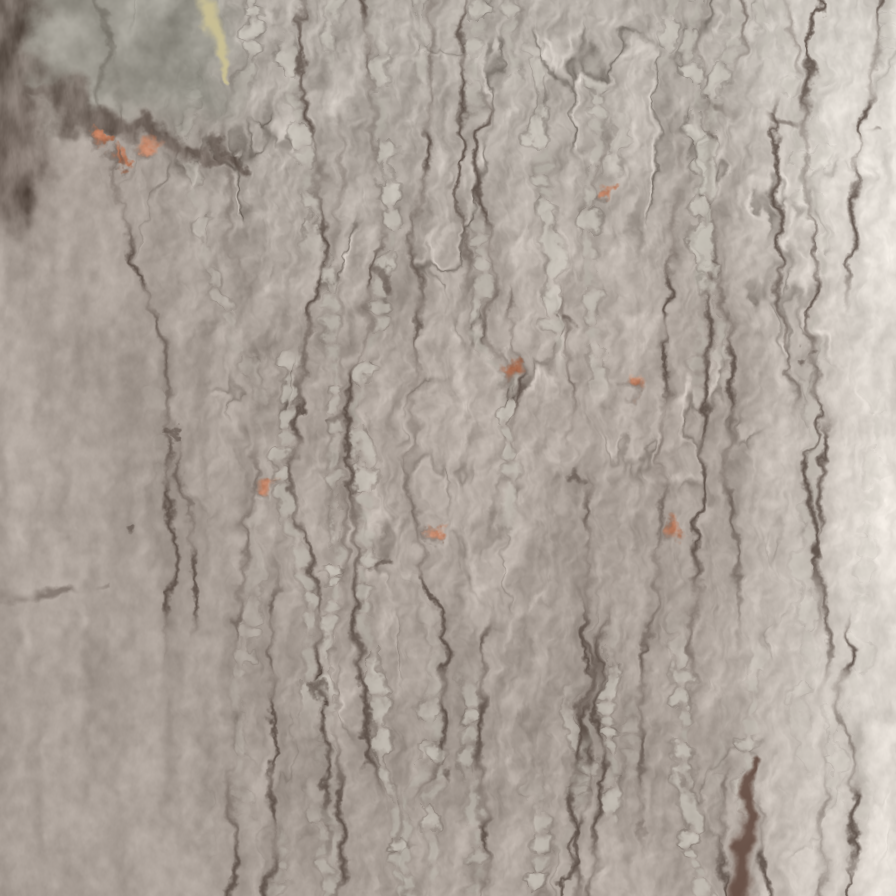
Give the GLSL for this texture, as a Shadertoy shader.

```glsl
// Weathered grey tree bark: soft grain and embossed plates, split by ragged
// vertical cracks with flaky pale ridges. A pale right flank, a dark torn
// corner at upper left and a few rust spots are layered over it.
#define CRACKS 21
#define SPOTS 11
#define BARK vec3(0.68, 0.64, 0.608)
#define PALE vec3(0.87, 0.845, 0.815)
#define LICHEN vec3(0.755, 0.74, 0.70)
#define SHADOW vec3(0.35, 0.30, 0.27)
#define RUST vec3(0.74, 0.46, 0.33)
#define RELIEF 0.50
#define GRAIN 0.10
#define CRACK_WIDTH 0.0036

float hash(vec2 p) {
    return fract(sin(dot(p, vec2(127.1, 311.7))) * 43758.5453);
}

float noise(vec2 p) {
    vec2 i = floor(p), f = fract(p);
    f = f * f * (3.0 - 2.0 * f);
    return mix(mix(hash(i), hash(i + vec2(1, 0)), f.x),
               mix(hash(i + vec2(0, 1)), hash(i + vec2(1, 1)), f.x), f.y);
}

float fbm(vec2 p) {
    float sum = 0.0, amp = 0.53;
    for (int i = 0; i < 4; i++) {
        sum += amp * noise(p);
        p = mat2(1.6, 1.2, -1.2, 1.6) * p + 7.3;
        amp *= 0.5;
    }
    return sum;
}

// Height of the bark plates, taller than wide
float plates(vec2 p) {
    return fbm(p * vec2(36, 23));
}

// Soft stroke from a to b, tapering towards b
float stroke(vec2 p, vec2 a, vec2 b, float width) {
    vec2 ab = b - a;
    float t = clamp(dot(p - a, ab) / dot(ab, ab), 0.0, 1.0);
    float w = width * (1.0 - 0.8 * t);
    return 1.0 - smoothstep(0.2 * w, w + 0.003, length(p - a - ab * t));
}

float blob(vec2 p, vec2 center, float radius) {
    return 1.0 - smoothstep(0.2 * radius, 1.2 * radius, length(p - center));
}

void mainImage(out vec4 fragColor, in vec2 fragCoord) {
    vec2 uv = fragCoord / iResolution.xy;
    vec2 warp = vec2(fbm(uv * 24.0), fbm(uv * 24.0 + 31.0)) - 0.5;
    vec2 ragged = vec2(fbm(uv * 55.0 + 11.0), fbm(uv * 55.0 + 57.0)) - 0.5;
    vec2 p = uv + 0.02 * warp + 0.016 * ragged;

    // Broad tone, turning pale towards the right
    float flank = smoothstep(0.76, 1.0, uv.x + 0.12 * (fbm(uv * vec2(9, 3)) - 0.5));
    float rough = smoothstep(0.12, 0.34, uv.x + 0.15 * (uv.y - 0.5)) * (1.0 - 0.55 * flank);
    vec3 color = mix(BARK, PALE, flank);
    color += 0.13 * (fbm(uv * 5.0 + 3.0) - 0.5);
    color += vec3(0.012, 0.024, 0.026) * smoothstep(0.5, 1.0, uv.y) * rough;

    // Fibres, fine grain and plates lit from the upper left
    color += 0.07 * (noise(p * vec2(70, 7)) - 0.5);
    color += GRAIN * (fbm(uv * vec2(95, 75)) - 0.5);
    float lit = plates(p) - plates(p + vec2(-0.004, 0.004));
    color += RELIEF * lit * (0.25 + 0.75 * rough) * mix(0.7, 1.1, uv.y);

    // Lifted plate edges: broken contours with a pale rim
    float edge = fbm(p * vec2(17, 8) + 40.0) - 0.5;
    float lifted = rough * smoothstep(0.45, 0.7, noise(uv * vec2(19, 14) + 5.0));
    lifted *= mix(0.35, 1.0, smoothstep(0.3, 0.75, uv.y));
    color -= 0.17 * lifted * exp(-pow(abs(edge) / 0.02, 2.0));
    color += 0.09 * lifted * exp(-pow(abs(edge - 0.045) / 0.025, 2.0));

    // Cracks, each with a ridge of broken flakes at its side
    for (int i = 0; i < CRACKS; i++) {
        float k = float(i);
        float seed = hash(vec2(k, 4.7));
        float t = (k + 0.1 + 0.8 * seed) / float(CRACKS);
        float x = mix(0.17, 0.99, t) + 0.07 * (hash(vec2(k, 9.1)) - 0.5) * (uv.y - 0.5);
        x += 0.05 * (noise(vec2(uv.y * 4.0, k * 5.3)) - 0.5);
        x += 0.02 * (noise(vec2(uv.y * 19.0, k * 3.1)) - 0.5);
        x -= 0.09 * smoothstep(0.5, 0.95, uv.y) * (1.0 - smoothstep(0.0, 0.3, t));
        float d = uv.x + 0.014 * warp.x + 0.022 * ragged.x - x;

        // Flakes of uneven length and width
        float side = seed < 0.3 ? -1.0 : 1.0;
        float row = (uv.y + 0.035 * ragged.y) * 34.0 + k * 7.0;
        row += 3.0 * noise(vec2(uv.y * 13.0, k));
        float flake = hash(vec2(floor(row), k));
        float gap = smoothstep(0.0, 0.35, min(fract(row), 1.0 - fract(row)));
        float halfWidth = 0.003 + 0.008 * flake * gap;
        float offset = abs(d + side * (0.009 + 0.005 * flake));
        float ridge = 1.0 - smoothstep(halfWidth - 0.003, halfWidth + 0.003, offset);
        float grown = rough * smoothstep(0.38, 0.65, noise(vec2(uv.y * 6.0 + 20.0, k * 2.7)));
        color = mix(color, LICHEN + 0.13 * (flake - 0.4), 0.62 * ridge * gap * grown);
        float rim = 1.0 - smoothstep(0.0, 0.004, abs(offset - halfWidth - 0.002));
        color -= 0.08 * rim * grown * flake;

        // The dark line fades and swells along its length
        float present = smoothstep(0.36, 0.66, noise(vec2(uv.y * 5.0, k * 8.9 + 2.0)));
        float broken = smoothstep(0.22, 0.7, noise(vec2(uv.y * 30.0, k * 4.3 + 9.0)));
        float w = CRACK_WIDTH * (0.4 + 1.1 * noise(vec2(uv.y * 37.0, k * 6.1)));
        float core = 1.0 - smoothstep(0.0, w + 0.002, abs(d));
        float depth = (0.15 + 0.55 * broken) * core + 0.18 * exp(-abs(d) / 0.007);
        color = mix(color, SHADOW, present * depth);
    }

    // Cross scars and the deep split at the lower right
    float scar = stroke(p, vec2(0.8, 0.875), vec2(0.98, 0.855), 0.004);
    scar = max(scar, stroke(p, vec2(0, 0.33), vec2(0.12, 0.345), 0.007));
    scar = max(scar, stroke(p, vec2(0.41, 0.545), vec2(0.36, 0.53), 0.006));
    color = mix(color, SHADOW, 0.5 * scar * smoothstep(0.15, 0.6, noise(uv * 32.0)));
    float split = stroke(p, vec2(0.825, -0.01), vec2(0.84, 0.15), 0.017);
    color = mix(color, SHADOW * vec3(1.05, 0.9, 0.85), 0.85 * split);

    // Torn corner: dark edge and slanting band below a mossy patch
    vec2 q = uv + 0.06 * warp + 0.03 * ragged;
    float moss = smoothstep(0.84, 0.91, q.y) * (1.0 - smoothstep(0.22, 0.28, q.x));
    color = mix(color, vec3(0.57, 0.57, 0.53) + 0.35 * (fbm(uv * 35.0) - 0.5), 0.65 * moss);
    float torn = smoothstep(0.71, 0.78, q.y) * (1.0 - smoothstep(0.025, 0.065, q.x));
    torn = max(torn, stroke(q, vec2(0.03, 0.9), vec2(0.27, 0.815), 0.034));
    color = mix(color, SHADOW + 0.5 * (fbm(uv * vec2(65, 28)) - 0.42), 0.78 * torn);

    // Rust spots and dark pits; the first spots gather in the corner
    vec2 s = uv + 0.045 * ragged;
    for (int i = 0; i < SPOTS; i++) {
        float k = float(i);
        vec2 r = vec2(hash(vec2(k, 17.3)), hash(vec2(k, 29.9)));
        vec2 center = i < 5 ? 0.08 * r + vec2(0.1, 0.82) : 0.65 * r + vec2(0.27, 0.14);
        float size = mix(0.007, 0.014, hash(vec2(k, 41.0)));
        color = mix(color, SHADOW, 0.4 * blob(s, center - 0.006, size));
        color = mix(color, RUST + 0.5 * (lit + ragged.x), 0.8 * blob(s, center, size));
        color = mix(color, SHADOW, 0.6 * blob(s, 0.1 + 0.8 * r.yx, 0.8 * size));
    }

    // Dry straw sliver
    float straw = stroke(p, vec2(0.23, 0.99), vec2(0.255, 0.91), 0.012);
    color = mix(color, vec3(0.8, 0.76, 0.58), 0.9 * straw);

    fragColor = vec4(clamp(color, 0.0, 1.0), 1.0);
}
```
